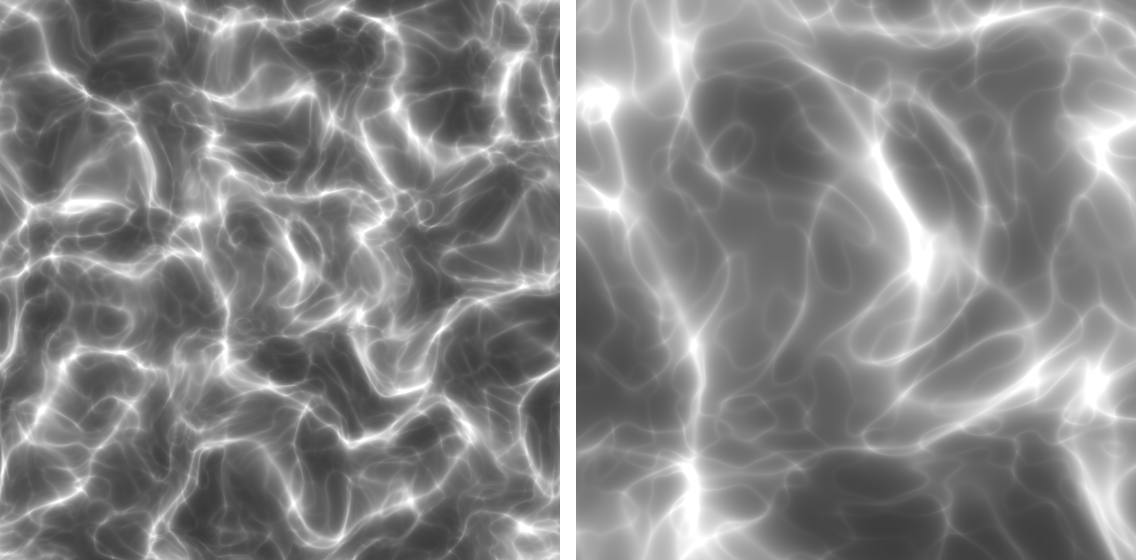
Left, the full canvas; right, a detail of the centre.
This texture is drawn by a Shadertoy shader. Its source:

```glsl
// Tiling web of glowing filaments over smoky grey cells.
// The zero contours of wrapped gradient noise become soft ridges; four octaves
// are summed, each one strengthened where the coarser ridges are bright.

const int OCTAVES = 4;
const float BASE_FREQUENCY = 5.0;
const float BASE_GREY = 0.19;

// Integer hash of a lattice cell, giving a unit gradient
vec2 cellGradient(vec2 cell, float period, uint seed) {
    uvec2 c = uvec2(mod(cell, period));
    uint h = c.x * 1597334677u ^ c.y * 3812015801u ^ seed * 2798796415u;
    h = (h ^ (h >> 16)) * 2246822519u;
    h = (h ^ (h >> 13)) * 3266489917u;
    h ^= h >> 16;
    float angle = float(h & 65535u) * 6.2831853 / 65536.0;
    return vec2(cos(angle), sin(angle));
}

float cornerValue(vec2 cell, vec2 local, vec2 corner, float period, uint seed) {
    return dot(cellGradient(cell + corner, period, seed), local - corner);
}

// Gradient noise that wraps after a whole number of cells
float gradientNoise(vec2 p, float period, uint seed) {
    vec2 cell = floor(p);
    vec2 f = p - cell;
    vec2 fade = f * f * f * (f * (f * 6.0 - 15.0) + 10.0);
    float low = mix(cornerValue(cell, f, vec2(0, 0), period, seed),
                    cornerValue(cell, f, vec2(1, 0), period, seed), fade.x);
    float high = mix(cornerValue(cell, f, vec2(0, 1), period, seed),
                     cornerValue(cell, f, vec2(1, 1), period, seed), fade.x);
    return mix(low, high, fade.y);
}

// Two half-shifted lattices hide the zeros at the lattice points
float evenNoise(vec2 uv, float frequency, uint seed) {
    vec2 p = uv * frequency;
    return gradientNoise(p, frequency, seed)
         + gradientNoise(p + 0.5, frequency, seed + 101u);
}

vec2 warp(vec2 uv, float frequency, float amount, uint seed) {
    return uv + amount * vec2(evenNoise(uv, frequency, seed),
                              evenNoise(uv, frequency, seed + 1u));
}

// Wide glow with a thin bright core along the zero contour
float ridge(float value, float softness) {
    float dist = sqrt(value * value + softness * softness);
    return 0.75 * exp(-4.0 * dist) + 0.25 * exp(-25.0 * dist);
}

float filaments(vec2 uv, float pixel) {
    float sum = 0.0;
    float weight = 1.0;
    float frequency = BASE_FREQUENCY;
    float amplitude = 0.36;
    for (int i = 0; i < OCTAVES; i++) {
        float value = evenNoise(uv, frequency, uint(i) * 7u + 11u);
        float line = ridge(value, frequency * pixel);
        sum += amplitude * weight * line;
        weight *= 0.5 + 1.35 * line;
        weight = min(weight, 1.7);
        amplitude *= 0.65;
        frequency *= 2.0;
    }
    return sum;
}

void mainImage(out vec4 fragColor, in vec2 fragCoord) {
    vec2 uv = fragCoord / iResolution.xy;
    float pixel = 1.0 / iResolution.y;

    // Bend the contours at two scales
    vec2 bent = warp(uv, 6.0, 0.045, 41u);
    bent = warp(bent, 17.0, 0.009, 53u);

    float grey = BASE_GREY + filaments(bent, pixel);
    fragColor = vec4(vec3(clamp(grey, 0.0, 1.0)), 1.0);
}
```
